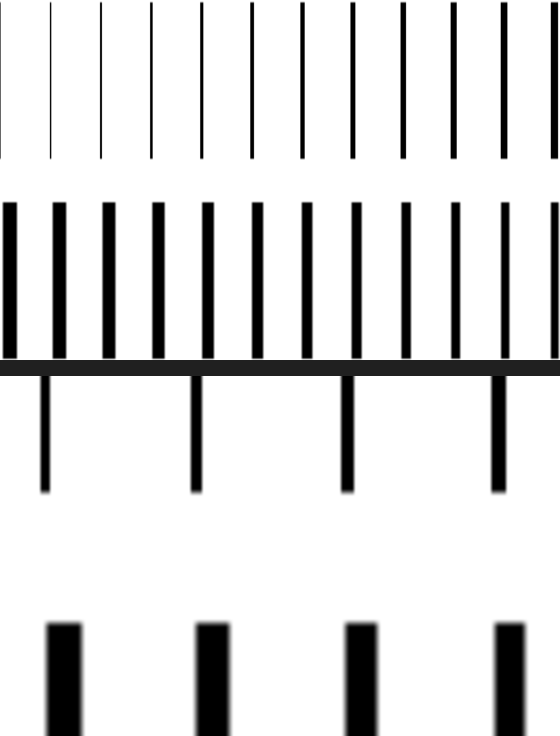
Top, the full canvas; bottom, a detail of the centre.
This pattern is drawn by a Shadertoy shader. Its source:

```glsl
// Two rows of twelve upright black bars on white. Bars thicken to the right in
// the upper row and thin to the right in the lower one. Each row repeats one
// soft-edged box by rounding x to the nearest bar; lengths are in canvas widths.

const vec3 PAPER = vec3(1.0);
const vec3 INK = vec3(0.0);
const float BAR_COUNT = 12.0;

// Upper row: y is measured down from the top edge
const float UPPER_FIRST = 0.0004;
const float UPPER_PITCH = 0.08997;
const vec2 UPPER_WIDTHS = vec2(0.0014, 0.0130);  // first bar, last bar
const vec2 UPPER_SPAN = vec2(0.0042, 0.2836);    // top, bottom
const vec2 UPPER_BLUR = vec2(0.0014, 0.0027);    // across, along

// Lower row
const float LOWER_FIRST = 0.0177;
const float LOWER_PITCH = 0.08845;
const vec2 LOWER_WIDTHS = vec2(0.0251, 0.0139);
const vec2 LOWER_SPAN = vec2(0.3613, 0.6406);
const vec2 LOWER_BLUR = vec2(0.0029, 0.0030);

// Coverage of the interval [lo, hi], softened at both ends
float softInterval(float x, float lo, float hi, float blur) {
    return smoothstep(-blur, blur, x - lo) - smoothstep(-blur, blur, x - hi);
}

float barRow(vec2 p, float first, float pitch, vec2 widths, vec2 span, vec2 blur) {
    // Nearest bar and its interpolated width
    float index = clamp(floor((p.x - first) / pitch + 0.5), 0.0, BAR_COUNT - 1.0);
    float halfWidth = 0.5 * mix(widths.x, widths.y, index / (BAR_COUNT - 1.0));
    float offset = p.x - first - index * pitch;

    // Keep edges smooth on small canvases
    blur = max(blur, vec2(0.7 / iResolution.x));
    return softInterval(offset, -halfWidth, halfWidth, blur.x)
         * softInterval(p.y, span.x, span.y, blur.y);
}

void mainImage(out vec4 fragColor, in vec2 fragCoord) {
    vec2 p = vec2(fragCoord.x, iResolution.y - fragCoord.y) / iResolution.x;

    float upper = barRow(p, UPPER_FIRST, UPPER_PITCH, UPPER_WIDTHS, UPPER_SPAN, UPPER_BLUR);
    float lower = barRow(p, LOWER_FIRST, LOWER_PITCH, LOWER_WIDTHS, LOWER_SPAN, LOWER_BLUR);

    fragColor = vec4(mix(PAPER, INK, max(upper, lower)), 1.0);
}
```
